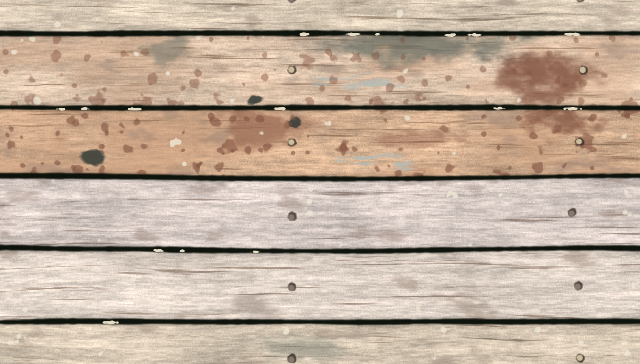
Write a Shadertoy shader that draws this texture.

```glsl
// Five weathered deck boards with dark gaps, nails, stains and flecks of old paint.

float hash(vec2 p) {
    vec3 q = fract(vec3(p.xyx) * 0.1031);
    q += dot(q, q.yzx + 33.33);
    return fract((q.x + q.y) * q.z);
}

float noise(vec2 p) {
    vec2 i = floor(p), f = fract(p);
    f = f * f * (3.0 - 2.0 * f);
    return mix(mix(hash(i), hash(i + vec2(1, 0)), f.x),
               mix(hash(i + vec2(0, 1)), hash(i + vec2(1, 1)), f.x), f.y);
}

float fbm(vec2 p) {
    float sum = 0.0, amp = 0.5;
    for (int i = 0; i < 4; i++) {
        sum += amp * noise(p);
        p = p * 2.03 + 17.1;
        amp *= 0.5;
    }
    return sum / 0.94;
}

// Ragged soft ellipse: 1 inside, 0 outside
float stain(vec2 p, vec2 centre, vec2 radius, float soft) {
    float d = length((p - centre) / radius) + 1.6 * (fbm(p * vec2(18, 30)) - 0.5);
    return 1.0 - smoothstep(1.0 - soft, 1.0 + 0.3 * soft, d);
}

vec3 boardColour(float id) {
    if (id < 0.5) return vec3(0.86, 0.81, 0.765);
    if (id < 1.5) return vec3(0.85, 0.80, 0.775);
    if (id < 2.5) return vec3(0.82, 0.68, 0.56);
    if (id < 3.5) return vec3(0.86, 0.765, 0.675);
    return vec3(0.86, 0.80, 0.72);
}

void mainImage(out vec4 fragColor, in vec2 fragCoord) {
    vec2 p = fragCoord / iResolution.y;
    float width = iResolution.x / iResolution.y, px = 1.0 / iResolution.y;
    p.x *= 1.753 / width;

    // Boards, slightly bowed around the middle
    float bow = 0.006 * cos(6.2832 * p.x / 1.753) * exp(-pow((p.y - 0.41) / 0.17, 2.0))
              - 0.006 * exp(-pow((p.y - 0.705) / 0.05, 2.0))
              + 0.003 * (noise(vec2(p.x * 5.0, floor(p.y * 5.05 - 0.08))) - 0.5);
    float v = (p.y - bow - 0.116) / 0.198;
    float id = mod(floor(v), 5.0), gapId = floor(v + 0.5);
    float across = fract(v) * 0.198;
    float gapY = (v - gapId) * 0.198;
    float warm = id == 2.0 ? 1.0 : id == 3.0 ? 0.75 : 0.0;

    // Wood grain: broad tone, streaks and fine fibres
    vec2 g = p + vec2(id * 7.3, 0.012 * noise(p * 4.0));
    float streak = fbm(g * vec2(5, 85)), fibre = noise(g * vec2(45, 260));
    float blotch = fbm(g * vec2(5, 9));
    vec3 col = boardColour(id);
    col *= 1.0 + 0.30 * (streak - 0.5) + 0.16 * (fibre - 0.5) + 0.26 * (blotch - 0.5);
    col += 0.07 * (hash(floor(p * 300.0)) - 0.5);
    col = mix(col, col * vec3(0.72, 0.68, 0.65), smoothstep(0.66, 0.82, fbm(g * vec2(4, 110) + 40.0)));
    col = mix(col, vec3(0.80, 0.62, 0.49), 0.5 * warm * smoothstep(0.35, 0.7, fbm(g * vec2(4, 8) + 9.0)));
    col = mix(col, vec3(0.58, 0.50, 0.45), 0.4 * smoothstep(0.62, 0.8, fbm(g * vec2(10, 22) + 70.0)));

    // Broad weather stains
    vec3 rust = vec3(0.50, 0.32, 0.25), slate = vec3(0.36, 0.40, 0.37);
    if (id == 3.0) {
        col = mix(col, slate, 0.65 * stain(p, vec2(1.12, 0.875), vec2(0.34, 0.055), 0.8));
        col = mix(col, slate, 0.45 * stain(p, vec2(0.46, 0.85), vec2(0.07, 0.07), 0.5));
        col = mix(col, rust, 0.8 * stain(p, vec2(1.48, 0.79), vec2(0.13, 0.07), 0.7));
    } else if (id == 2.0) {
        col = mix(col, rust, 0.75 * stain(p, vec2(1.55, 0.665), vec2(0.10, 0.05), 0.6));
        col = mix(col, rust, 0.5 * stain(p, vec2(0.70, 0.645), vec2(0.13, 0.05), 0.5));
        col = mix(col, rust, 0.4 * stain(p, vec2(1.15, 0.62), vec2(0.14, 0.03), 0.5));
    } else {
        col = mix(col, vec3(0.52, 0.46, 0.42), 0.45 * stain(p, vec2(0.70, 0.16), vec2(0.07, 0.04), 0.8));
        col = mix(col, slate, 0.35 * stain(p, vec2(0.82, 0.05), vec2(0.15, 0.04), 0.8));
    }

    // Worn pale paint and dark blots on the warm boards
    float scrape = smoothstep(0.42, 0.62, fbm(p * vec2(22, 120)));
    float paint = stain(p, vec2(1.0, 0.77), vec2(0.13, 0.025), 0.6)
                + stain(p, vec2(1.02, 0.555), vec2(0.12, 0.03), 0.6);
    col = mix(col, vec3(0.70, 0.73, 0.71), 0.8 * scrape * min(paint, 1.0));
    float blot = max(stain(p, vec2(0.696, 0.728), vec2(0.024, 0.016), 0.3),
                 max(stain(p, vec2(0.256, 0.571), vec2(0.031, 0.023), 0.3),
                     stain(p, vec2(0.804, 0.664), vec2(0.016, 0.014), 0.3)));
    col = mix(col, vec3(0.20, 0.23, 0.21), 0.85 * blot);

    // Scattered rust spots and small pale flecks
    for (int i = 0; i < 3; i++) {
        float n = 9.0 + 7.0 * float(i);
        vec2 cell = floor(p * n), f = fract(p * n);
        vec2 c = 0.3 + 0.4 * vec2(hash(cell + 3.0), hash(cell + 8.0));
        float r = 0.08 + 0.15 * hash(cell + 21.0), pick = hash(cell + 50.0 * float(i));
        float d = length(f - c) + 0.22 * (noise(p * 85.0) - 0.5);
        float spot = 1.0 - smoothstep(r - 0.05, r + 0.05, d);
        col = mix(col, rust, 0.6 * spot * step(0.72, pick) * warm);
        float fleck = 1.0 - smoothstep(0.07, 0.07 + 2.0 * n * px, d);
        col = mix(col, vec3(0.94, 0.91, 0.84), 0.8 * fleck * step(pick, 0.035));
    }

    // Two nails per board, pale heads on the upper boards and dark holes below
    for (int i = 0; i < 2; i++) {
        float x = i == 0 ? 0.80 : 1.575 + 0.04 * (hash(vec2(id, 4)) - 0.3);
        vec2 d = vec2(p.x - x, across - 0.097);
        float r = length(d) + 0.004 * (noise(p * 150.0) - 0.5);
        bool head = warm > 0.0 || (i == 1 && id == 4.0);
        col = mix(col, vec3(0.20, 0.16, 0.13), 0.8 * (1.0 - smoothstep(0.009, 0.012 + px, r)));
        vec3 core = head ? vec3(0.80, 0.74, 0.62) : vec3(0.52, 0.47, 0.43);
        float coreR = length(d - vec2(-0.002, head ? 0.001 : -0.003));
        col = mix(col, core, 1.0 - smoothstep(0.006, 0.008 + px, coreR));
    }

    // Dark gaps with uneven edges, then paint chips caught along them
    float halfGap = 0.0042 + 0.003 * noise(vec2(p.x * 6.0, gapId * 9.0)) + 0.0015 * (noise(vec2(p.x * 60.0, gapId)) - 0.5);
    col *= 1.0 - 0.3 * exp(-max(abs(gapY) - halfGap, 0.0) / 0.004);
    col = mix(vec3(0.055, 0.075, 0.045), col, smoothstep(halfGap - px, halfGap + 0.0015 + px, abs(gapY)));
    vec2 chip = vec2(floor(p.x * 15.0), gapId);
    float chipX = (fract(p.x * 15.0) - 0.5) / 15.0;
    float chipD = length(vec2(chipX / (0.008 + 0.016 * hash(chip + 6.0)), (gapY + 0.003) / 0.0045))
                + 0.8 * (noise(p * 130.0) - 0.5);
    float chipOn = step(gapId > 2.5 ? 0.68 : 0.93, hash(chip + 31.0));
    col = mix(col, vec3(0.90, 0.86, 0.77), chipOn * (1.0 - smoothstep(0.7, 1.1, chipD)));

    fragColor = vec4(clamp(col, 0.0, 1.0), 1.0);
}
```
